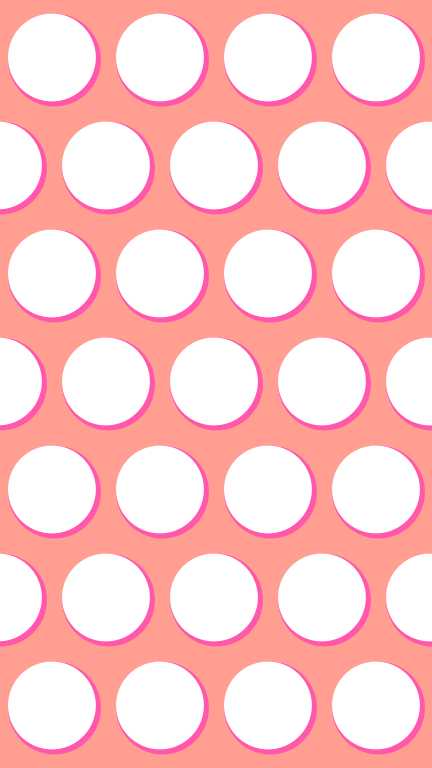
This pattern is drawn by a WebGL 2 fragment shader. Its source:

```glsl
#version 300 es
precision highp float;
// Staggered white polka dots with pink crescent shadows on a coral ground.

// Lengths below are in cells; one cell is the spacing between dots.
#define COLUMNS 4.0
#define FIRST_DOT vec2(0.481, 0.579)
#define ROW_SHIFT 0.5
#define DOT_RADIUS 0.4065
#define SHADOW_RADIUS 0.4295
#define SHADOW_OFFSET vec2(0.0235, -0.0235)
#define CORAL vec3(1.0, 0.62, 0.57)
#define PINK vec3(1.0, 0.34, 0.67)
#define WHITE vec3(1.0)

uniform vec2 u_resolution;
out vec4 fragColor;

// Antialiased coverage of a disc centred on the origin.
float discCoverage(vec2 p, float radius, float pixel) {
    return clamp(0.5 - (length(p) - radius) / pixel, 0.0, 1.0);
}

// Position relative to the nearest dot centre, with odd rows shifted.
vec2 staggeredCell(vec2 p) {
    p -= FIRST_DOT;
    float row = floor(p.y + 0.5);
    p.x -= ROW_SHIFT * mod(row, 2.0);
    return fract(p + 0.5) - 0.5;
}

void main() {
    float pixel = COLUMNS / u_resolution.x;
    vec2 cell = staggeredCell(gl_FragCoord.xy * pixel);

    // Layers: ground, shadow, dot.
    float shadow = discCoverage(cell - SHADOW_OFFSET, SHADOW_RADIUS, pixel);
    float dot_ = discCoverage(cell, DOT_RADIUS, pixel);
    vec3 color = mix(CORAL, PINK, shadow);
    color = mix(color, WHITE, dot_);

    fragColor = vec4(color, 1.0);
}
```
